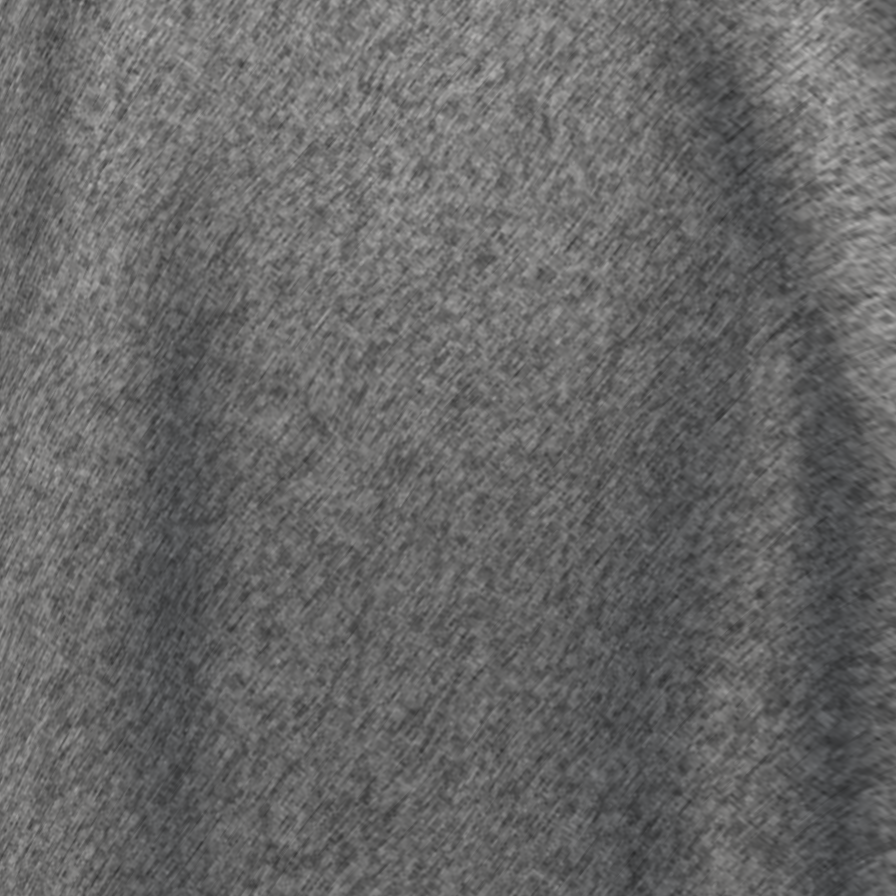
Reproduce this texture procedurally as a Shadertoy shader.

```glsl
// Draped grey woven cloth with soft vertical folds and slanted, uneven threads.

#define THREAD_SLANT 0.90      // angle of the main threads at the centre, radians
#define THREAD_BEND 4.4        // how far the folds turn the threads at the sides
#define WARP_FREQ vec2(82.0, 265.0)   // along, across the main threads
#define WEFT_FREQ vec2(260.0, 125.0)
#define GRAIN_FREQ 275.0
#define WARP_CONTRAST 0.42
#define WEFT_CONTRAST 0.25
#define GRAIN_CONTRAST 0.24
#define MOTTLE_CONTRAST 0.11
#define FOLD_DEPTH 0.76
#define COOL_TINT vec3(0.98, 1.0, 1.025)
#define WARM_TINT vec3(1.005, 1.0, 0.993)

float hash(vec2 cell) {
    uvec2 q = uvec2(ivec2(cell)) * uvec2(1597334673u, 3812015801u);
    uint n = (q.x ^ q.y) * 1597334673u;
    n = (n ^ (n >> 15)) * 2246822519u;
    n ^= n >> 13;
    return float(n >> 8) / 16777216.0;
}

// Smooth value noise, centred on zero
float noise(vec2 p) {
    vec2 i = floor(p), f = fract(p);
    f = f * f * (3.0 - 2.0 * f);
    float low = mix(hash(i), hash(i + vec2(1, 0)), f.x);
    float high = mix(hash(i + vec2(0, 1)), hash(i + vec2(1, 1)), f.x);
    return mix(low, high, f.y) - 0.5;
}

// Soft band around a centre line
float band(float x, float centre, float width) {
    float t = (x - centre) / width;
    return exp(-t * t);
}

// Brightness of the cloth from its folds
float foldShade(vec2 uv) {
    float x = uv.x + 0.018 * noise(uv * vec2(7.0, 4.0));
    float down = 1.0 - uv.y;
    float relief = 0.0;

    // Left side: outer valley, broad ridge, long valley
    relief -= 0.12 * band(x, 0.075 - 0.16 * down, 0.03) * (1.0 - smoothstep(0.2, 0.55, down));
    relief += 0.07 * band(x, 0.02 + 0.13 * uv.y * uv.y, 0.085);
    relief -= 0.115 * band(x, 0.185 + 0.06 * exp(-4.0 * down), 0.055)
            * smoothstep(0.0, 0.45, down) * (1.0 - 0.4 * smoothstep(0.6, 1.0, down));

    // Centre: broad glow near the top
    relief += 0.06 * band(x, 0.46, 0.22) * band(down, 0.12, 0.35);

    // Right side: curved valley, inner hollow, thin ridge, lit flank
    float rise = max(0.0, 1.0 - down / 0.6);
    relief -= 0.135 * band(x, 0.935 - 0.18 * rise * rise, 0.05) * smoothstep(-0.1, 0.25, down);
    relief -= 0.09 * band(x, 0.81 - 0.1 * smoothstep(0.2, 0.9, down), 0.085);
    relief += 0.055 * band(x, 0.875 - 0.08 * smoothstep(0.4, 1.0, down), 0.035)
            * smoothstep(0.15, 0.4, down);
    relief += 0.13 * band(x, 0.89 + 0.3 * down, 0.08) * (1.0 - smoothstep(0.3, 0.65, down));
    relief -= 0.16 * band(x, 1.02, 0.06) * band(down, 0.0, 0.12);

    float base = mix(0.45, 0.385, smoothstep(0.0, 0.75, down));
    return base + FOLD_DEPTH * relief;
}

// Position along and across the main threads, bent by the drape
vec2 threadCoord(vec2 uv) {
    float c = cos(THREAD_SLANT), s = sin(THREAD_SLANT);
    float side = uv.x - 0.5;
    vec2 thread = vec2(c * uv.x + s * uv.y, s * uv.x - c * uv.y);
    thread.y -= 0.25 * THREAD_BEND * side * side * side * side;
    thread += 0.014 * vec2(noise(uv * 8.0), noise(uv * 8.0 + 31.0));
    return thread;
}

// Relative light and dark of the yarns
float weave(vec2 thread) {
    float warp = noise(thread * WARP_FREQ);
    float weft = noise(thread * WEFT_FREQ + 57.0);
    float grain = noise(thread * GRAIN_FREQ + 113.0);
    float mottle = noise(thread * vec2(32.0, 50.0) + 171.0);
    float gap = smoothstep(0.2, 0.45, noise(thread * vec2(38.0, 220.0) + 211.0));
    float slub = smoothstep(0.3, 0.47, noise(thread * vec2(95.0, 150.0) + 263.0));
    return WARP_CONTRAST * warp + WEFT_CONTRAST * weft + GRAIN_CONTRAST * grain
         + MOTTLE_CONTRAST * mottle - 0.13 * gap + 0.12 * slub;
}

void mainImage(out vec4 fragColor, in vec2 fragCoord) {
    vec2 uv = fragCoord / iResolution.xy;
    float shade = foldShade(uv);
    float light = shade * (1.01 + weave(threadCoord(uv)));
    vec3 tint = mix(COOL_TINT, WARM_TINT, smoothstep(0.25, 0.42, shade));
    fragColor = vec4(clamp(light * tint, 0.0, 1.0), 1.0);
}
```
